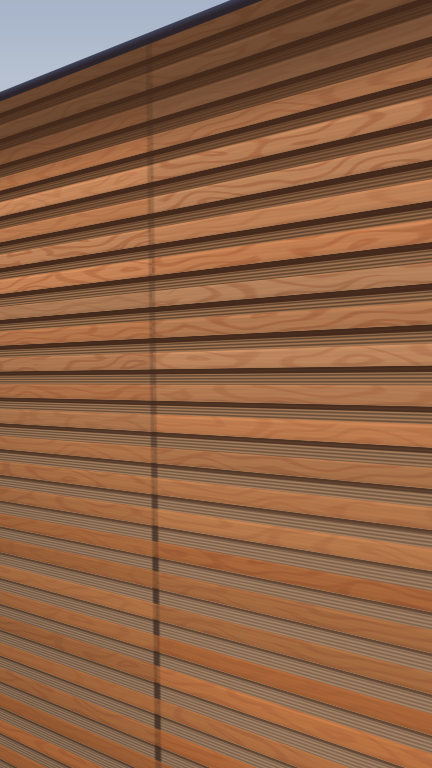
Give the GLSL for this texture, as a WebGL 2 fragment shader.

```glsl
#version 300 es
precision highp float;
uniform vec2 u_resolution;
out vec4 fragColor;

float hash(vec2 p) {
  p = fract(p * vec2(0.1031, 0.1137));
  p += dot(p, p.yx + 33.3);
  return fract((p.x + p.y) * p.x * 17.0);
}

// Distance to the nearest scattered point
float cellular(vec2 p) {
  vec2 cell = floor(p);
  float nearest = 4.0;
  for (int j = -1; j <= 1; j++) {
    for (int i = -1; i <= 1; i++) {
      vec2 id = cell + vec2(i, j);
      vec2 point = id + vec2(hash(id), hash(id + 57.0));
      nearest = min(nearest, length(p - point));
    }
  }
  return nearest;
}

float band(float x, float lo, float hi, float w) {
  return smoothstep(lo - w, lo + w, x) - smoothstep(hi - w, hi + w, x);
}

// Growth rings bent around scattered hearts, plus fine fibres
vec3 wood(vec2 q, float seed, float low) {
  float warp = 0.15 * sin(q.x * 1.3 + seed * 40.0) + 0.08 * sin(q.x * 3.7 + q.y * 4.0);
  float heart = cellular(vec2(q.x * 0.28 + seed * 31.0, q.y * 1.1 + warp + seed * 17.0));
  float rings = sin(heart * 24.0 + warp * 6.0);
  float fibre = sin(q.y * 43.0 + 2.0 * sin(q.x * 0.9 + seed * 9.0)) * sin(q.x * 2.1 + q.y * 17.0);
  vec3 tan_ = mix(vec3(0.71, 0.51, 0.36), vec3(0.66, 0.43, 0.26), low);
  vec3 russet = vec3(0.60, 0.36, 0.23);
  vec3 col = mix(tan_, russet, smoothstep(0.2, 1.0, rings) * (0.2 + 0.35 * fract(seed * 7.0)));
  col *= 0.93 + 0.14 * seed + 0.025 * fibre;
  return mix(col, col * vec3(1.05, 0.95, 0.86), fract(seed * 13.0));
}

void main() {
  vec2 p = gl_FragCoord.xy / u_resolution.y;

  // Perspective: the board pitch grows to the right around a level line
  float pitch = 0.0336 + 0.0355 * p.x;
  float v = (p.y - 0.5156 - 0.0139 * p.x) / pitch;
  float u = p.x / pitch;
  float w = 0.8 / (pitch * u_resolution.y);
  float row = floor(v);
  float f = fract(v);
  float low = smoothstep(2.0, -7.0, v);

  // Vertical joint between two runs of boards
  float jointX = p.x - 0.206 + 0.013 * p.y;
  float joint = 1.0 - smoothstep(0.002, 0.006, abs(jointX));
  float seed = hash(vec2(row + 40.0, jointX > 0.0 ? 3.0 : 8.0));

  // Ribbed recess above each board, greyer where its ledge is seen from above
  float ribFade = 1.0 - smoothstep(0.06, 0.13, w);
  float rib = sin((f - 0.55) * 69.0) * ribFade;
  vec3 recess = mix(vec3(0.50, 0.36, 0.25), vec3(0.57, 0.45, 0.35), low);
  recess *= 1.0 + rib * mix(0.25, 0.13, low);
  recess = mix(recess, vec3(0.36, 0.23, 0.15), 0.6 * smoothstep(2.0, 7.0, v));
  recess = mix(recess, vec3(0.22, 0.15, 0.12), joint * mix(0.3, 0.75, low));

  // Board face with a pale upper edge
  vec3 face = wood(vec2(u, f), seed, low);
  face *= 1.0 + 0.08 * band(f, 0.48, 0.55, w) - 0.08 * smoothstep(0.2, 0.0, f);
  face *= 1.0 - 0.17 * joint;
  float top = 0.55 + 0.03 * sin(row * 2.4);
  vec3 col = mix(recess, face, band(f, w, top, w));

  // Shadow under the board above
  float lip = mix(0.84, 0.93, low);
  float shadow = max(smoothstep(lip - w, lip + w, f), 1.0 - smoothstep(0.0, w, f));
  col = mix(col, vec3(0.25, 0.15, 0.10), shadow * mix(0.92, 0.5, low));

  // Shade beneath the eave and toward the lower left
  float eave = smoothstep(6.7, 8.7, v);
  col = mix(col, vec3(0.40, 0.25, 0.16), 0.5 * eave);
  col *= 1.0 - 0.22 * eave;
  col *= 1.0 - 0.14 * smoothstep(0.45, 0.0, p.x + 0.6 * p.y);

  // Roof edge and sky
  vec3 roof = mix(vec3(0.17, 0.14, 0.17), vec3(0.24, 0.25, 0.33), smoothstep(10.6, 10.85, v));
  col = mix(col, roof, smoothstep(10.48 - w, 10.48 + w, v));
  vec3 sky = mix(vec3(0.72, 0.76, 0.82), vec3(0.66, 0.71, 0.79), smoothstep(0.88, 1.0, p.y));
  col = mix(col, sky, smoothstep(10.85 - w, 10.85 + w, v));

  fragColor = vec4(col, 1.0);
}
```
